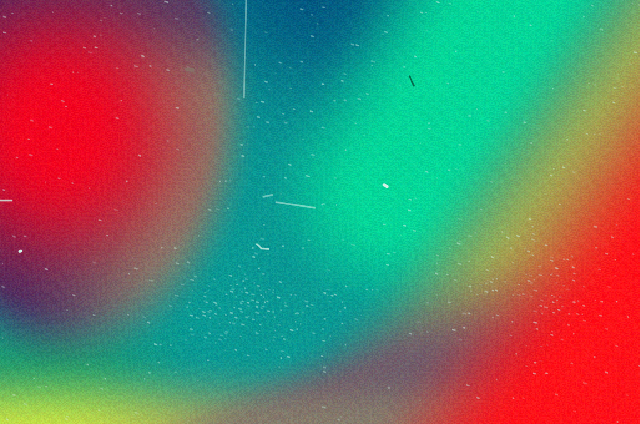
Reproduce this background procedurally as a WebGL 2 fragment shader.

```glsl
#version 300 es
precision highp float;
// Blurred analogue light leak: a crimson bloom, a teal and mint field and a
// scarlet diagonal, layered from soft distance fields. Film grain, hashed dust
// and a few scratches lie on top. Lengths are in canvas heights.

#define GRAIN_ROWS 340.0
#define GRAIN_AMOUNT 0.10
#define DUST_CELLS 44.0
#define DUST_BASE 0.008
#define DUST_OPACITY 0.55
#define SCRATCH_WIDTH 0.0008
#define BLOOM_CENTER vec2(0.157, 0.744)
#define BLOOM_RADII vec2(0.404, 0.551)

uniform vec2 u_resolution;
out vec4 outColor;

const vec3 TEAL = vec3(0.04, 0.60, 0.58);
const vec3 BLUE = vec3(0.01, 0.35, 0.51);
const vec3 MINT = vec3(0.02, 0.84, 0.60);
const vec3 GREEN = vec3(0.12, 0.60, 0.43);
const vec3 LIME = vec3(0.77, 0.88, 0.27);
const vec3 OLIVE = vec3(0.62, 0.67, 0.33);
const vec3 TAUPE = vec3(0.52, 0.48, 0.42);
const vec3 MAUVE = vec3(0.44, 0.37, 0.42);
const vec3 PURPLE = vec3(0.31, 0.18, 0.38);
const vec3 CRIMSON = vec3(0.95, 0.02, 0.13);
const vec3 SCARLET = vec3(1.00, 0.07, 0.10);
const vec3 DUST = vec3(0.82, 0.95, 0.90);

float hash(vec2 p) {
  return fract(sin(dot(p, vec2(127.1, 311.7))) * 43758.5453);
}

// Elliptical Gaussian falloff
float glow(vec2 p, vec2 center, vec2 radii) {
  vec2 q = (p - center) / radii;
  return exp(-dot(q, q));
}

float segment(vec2 p, vec2 a, vec2 b) {
  vec2 ab = b - a;
  return length(p - a - ab * clamp(dot(p - a, ab) / dot(ab, ab), 0.0, 1.0));
}

float stroke(vec2 p, vec2 a, vec2 b, float width) {
  return 1.0 - smoothstep(width, width + 1.0 / u_resolution.y, segment(p, a, b));
}

vec3 background(vec2 p) {
  // Teal field, blue at the top, mint along a slanted band
  vec3 color = mix(TEAL, BLUE, glow(p, vec2(0.72, 1.03), vec2(0.27, 0.24)));
  float band = segment(p, vec2(1.24, 1.05), vec2(0.93, 0.55));
  color = mix(color, MINT, 1.0 - smoothstep(0.07, 0.33, band));

  // Green and lime rising from the lower left, greying to the right
  float leftSide = 1.0 - smoothstep(0.15, 0.50, p.x);
  color = mix(color, GREEN, leftSide * (1.0 - smoothstep(0.12, 0.30, p.y)));
  vec3 floorTint = mix(LIME, TAUPE, smoothstep(0.10, 0.75, p.x));
  color = mix(color, floorTint, 1.0 - smoothstep(-0.02, 0.17, p.y));

  // Crimson bloom with a taupe and purple rim
  float rim = length((p - BLOOM_CENTER) / BLOOM_RADII);
  float warmth = smoothstep(0.0, 0.42, p.x) * (1.0 - 0.8 * smoothstep(0.75, 1.0, p.y));
  float core = 1.0 - smoothstep(0.07, 0.44, length(p - vec2(0.135, 0.69)));
  vec3 bloom = mix(mix(PURPLE, TAUPE, warmth), CRIMSON, core);
  color = mix(color, bloom, 1.0 - smoothstep(0.82, 1.14, rim));

  // Diagonal shoulder that bends left near the floor, then scarlet
  float slope = dot(p, vec2(0.82, -0.573));
  float low = max(0.35 - p.y, 0.0);
  vec3 shoulder = mix(MAUVE, OLIVE, smoothstep(0.15, 0.42, p.y));
  shoulder = mix(shoulder, TAUPE, 1.0 - smoothstep(0.0, 0.13, p.y));
  color = mix(color, shoulder, smoothstep(0.52, 0.76, slope + 2.0 * low * low));
  return mix(color, SCARLET, smoothstep(0.70, 1.0, slope));
}

// Hashed specks, denser in two patches
float dust(vec2 p) {
  float density = DUST_BASE + 0.30 * glow(p, vec2(0.60, 0.28), vec2(0.17, 0.08))
    + 0.22 * glow(p, vec2(1.24, 0.33), vec2(0.14, 0.10));
  float amount = 0.0;
  for (int i = 0; i < 3; i++) {
    float seed = float(i) * 17.0;
    vec2 grid = p * (DUST_CELLS + seed);
    vec2 cell = floor(grid) + seed;
    vec2 jitter = 0.25 + 0.5 * vec2(hash(cell + 3.1), hash(cell + 7.7));
    vec2 offset = (fract(grid) - jitter) / (DUST_CELLS + seed);
    vec2 reach = vec2(0.003, -0.001) * hash(cell + 5.3);
    float speck = stroke(offset, -reach, reach + 0.0001, 0.0005);
    amount = max(amount, speck * step(hash(cell), density) * (0.3 + 0.7 * hash(cell + 9.2)));
  }
  return amount;
}

// Long hairline, short fibres and bright chips
float scratches(vec2 p) {
  float w = SCRATCH_WIDTH;
  float s = 0.45 * stroke(p, vec2(0.581, 1.0), vec2(0.575, 0.77), w);
  s = max(s, 0.55 * stroke(p, vec2(0.652, 0.523), vec2(0.743, 0.510), w));
  s = max(s, 0.80 * stroke(p, vec2(0.606, 0.424), vec2(0.617, 0.414), w));
  s = max(s, 0.80 * stroke(p, vec2(0.617, 0.414), vec2(0.633, 0.413), w));
  s = max(s, 0.50 * stroke(p, vec2(0.621, 0.536), vec2(0.642, 0.540), w));
  s = max(s, 0.80 * stroke(p, vec2(0.0, 0.527), vec2(0.027, 0.527), w));
  s = max(s, stroke(p, vec2(0.906, 0.564), vec2(0.913, 0.560), 3.0 * w));
  return max(s, stroke(p, vec2(0.047, 0.407), vec2(0.049, 0.408), 2.5 * w));
}

void main() {
  vec2 p = gl_FragCoord.xy / u_resolution.y;
  vec3 color = background(p);
  vec2 cell = floor(p * GRAIN_ROWS);
  vec3 grain = vec3(hash(cell), hash(cell + 41.3), hash(cell + 83.9)) - 0.5;
  color += GRAIN_AMOUNT * mix(grain, grain.ggg, 0.4);
  color = mix(color, DUST, max(DUST_OPACITY * dust(p), scratches(p)));
  color = mix(color, TAUPE, 0.7 * stroke(p, vec2(0.441, 0.836), vec2(0.455, 0.835), 0.003));
  color *= 1.0 - 0.5 * stroke(p, vec2(0.966, 0.82), vec2(0.976, 0.798), SCRATCH_WIDTH);
  outColor = vec4(clamp(color, 0.0, 1.0), 1.0);
}
```
